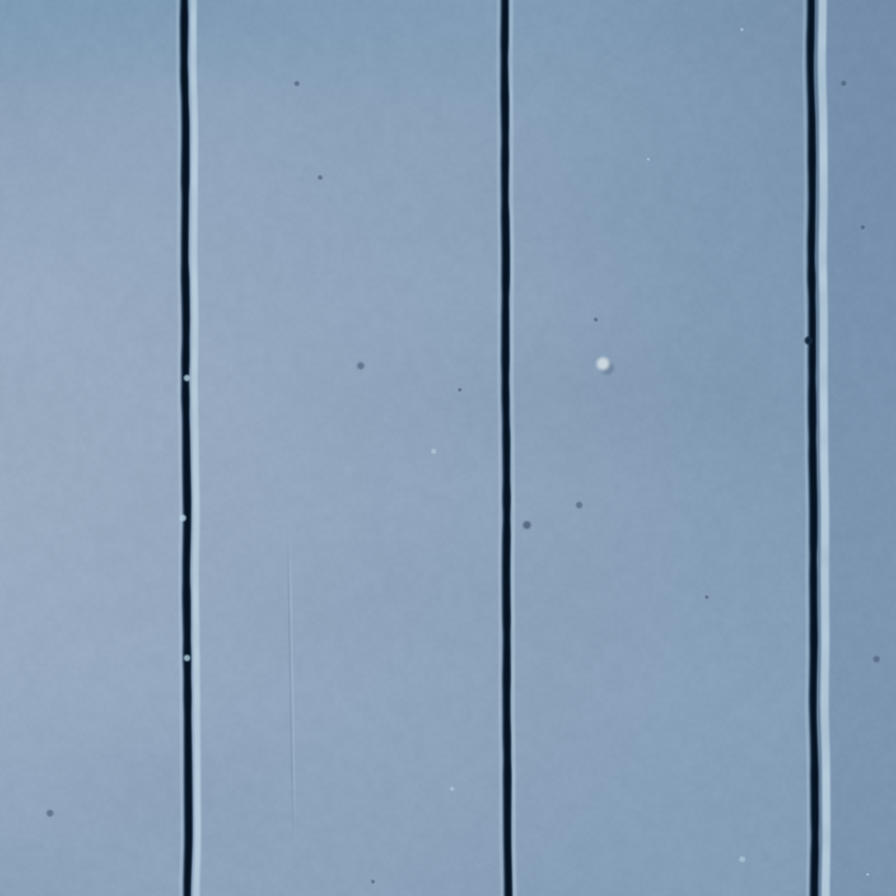
This texture is drawn by a three.js fragment shader. Its source:

```glsl
// Blue-grey painted boards with three dark vertical grooves and pale bevels.
// Soft gradients and value noise shade the paint; a loop cuts the grooves,
// and hashed cells scatter chips and specks.
varying vec2 vUv;

float hash(vec2 p) {
  vec3 q = fract(vec3(p.xyx) * 0.1031);
  q += dot(q, q.yzx + 33.33);
  return fract((q.x + q.y) * q.z);
}

float noise(vec2 p) {
  vec2 i = floor(p);
  vec2 f = fract(p);
  f = f * f * (3.0 - 2.0 * f);
  return mix(mix(hash(i), hash(i + vec2(1.0, 0.0)), f.x),
             mix(hash(i + vec2(0.0, 1.0)), hash(i + vec2(1.0, 1.0)), f.x), f.y);
}

// Soft line of given half width
float band(float d, float halfWidth, float blur) {
  return 1.0 - smoothstep(halfWidth - blur, halfWidth + blur, abs(d));
}

// Soft round spot
float spot(vec2 d, float radius) {
  return 1.0 - smoothstep(radius * 0.4, radius * 1.3, length(d));
}

// Paint sheen: lightest at mid left, darker towards the upper right
vec3 paint(vec2 uv) {
  vec3 midBlue = vec3(0.515, 0.615, 0.715);
  vec3 paleBlue = vec3(0.60, 0.672, 0.758);
  vec3 deepBlue = vec3(0.44, 0.54, 0.66);
  vec2 fromGlow = (uv - vec2(0.0, 0.48)) / vec2(0.62, 0.50);
  vec3 color = mix(midBlue, paleBlue, exp(-dot(fromGlow, fromGlow)));
  float shade = smoothstep(0.45, 1.05, uv.x) * smoothstep(0.1, 1.0, uv.y);
  color = mix(color, deepBlue, 0.6 * shade);
  color = mix(color, deepBlue, 0.45 * smoothstep(0.91, 0.93, uv.x));
  color -= vec3(0.05, 0.025, 0.015) * smoothstep(0.85, 1.0, uv.y) * (1.0 - uv.x);
  color += 0.016 * (noise(uv * vec2(5.0, 9.0)) - 0.5);
  color += 0.012 * (noise(uv * 90.0) - 0.5);
  return color + 0.012 * (noise(uv * 256.0) - 0.5);
}

void main() {
  vec2 uv = vUv;
  vec3 color = paint(uv);
  vec3 paleEdge = vec3(0.73, 0.82, 0.88);
  vec3 darkSpeck = vec3(0.27, 0.34, 0.44);

  // Sparse specks, one possible in each cell
  vec2 cell = floor(uv * 13.0);
  vec2 place = 0.2 + 0.6 * vec2(hash(cell + 3.0), hash(cell + 47.0));
  float chance = hash(cell + 91.0);
  float speck = spot(uv - (cell + place) / 13.0, 0.0018 + 0.003 * hash(cell + 17.0));
  color = mix(color, darkSpeck, speck * step(0.91, chance) * 0.6);
  color = mix(color, paleEdge, speck * step(chance, 0.025) * 0.6);

  // Raised paint chip, dark nib and faint scratch
  color = mix(color, darkSpeck, 0.35 * spot(uv - vec2(0.678, 0.589), 0.008));
  color = mix(color, vec3(0.80, 0.84, 0.87), spot(uv - vec2(0.673, 0.594), 0.008));
  color = mix(color, darkSpeck, 0.75 * spot(uv - vec2(0.588, 0.414), 0.005));
  float scratch = smoothstep(0.05, 0.15, uv.y) * (1.0 - smoothstep(0.32, 0.42, uv.y));
  float scratchX = uv.x - 0.331 + 0.018 * uv.y;
  color += 0.035 * scratch * (band(scratchX, 0.001, 0.001) - band(scratchX + 0.003, 0.001, 0.001));

  // Grooves lean slightly and differ in bevel width and brightness
  for (int i = 0; i < 3; i++) {
    float n = float(i);
    float outer = abs(n - 1.0);
    float last = step(1.5, n);
    float wobble = 0.0018 * (noise(vec2(n * 19.0, uv.y * 14.0)) - 0.5);
    float center = 0.2097 + 0.3642 * n - 0.0073 * n * n - 0.004 * uv.y + wobble;
    float d = uv.x - center;
    float wear = noise(vec2(n * 31.0 + 5.0, uv.y * 45.0));

    // Thin lit lip on the left, wider bevel on the right
    color = mix(color, paleEdge, 0.38 * band(d + 0.0075, 0.0012, 0.002));
    float bevel = band(d - 0.0075 - 0.003 * outer - 0.0025 * last,
                       0.0018 + 0.0017 * outer + 0.001 * last, 0.0022);
    color = mix(color, paleEdge, bevel * (0.4 + 0.32 * outer + 0.18 * wear));
    color = mix(color, vec3(0.27, 0.38, 0.48),
                0.45 * last * band(d - 0.0062, 0.0016, 0.0018));

    // Dark slot with a nearly black core
    float halfWidth = 0.0046 + 0.0007 * (wear - 0.5);
    color = mix(color, vec3(0.18, 0.27, 0.36), band(d, halfWidth, 0.0018));
    color = mix(color, vec3(0.02, 0.07, 0.13), band(d - 0.0004, halfWidth - 0.0014, 0.0018));

    // Small bright chips on the lower part of the first groove
    float row = floor(uv.y * 32.0);
    float side = hash(vec2(row, n + 7.0)) - 0.5;
    vec2 chip = vec2(d - 0.011 * side, (fract(uv.y * 32.0) - 0.5) / 32.0);
    float chipped = step(0.62, hash(vec2(row, n + 23.0))) * step(n, 0.5);
    chipped *= step(0.2, uv.y) * step(uv.y, 0.6);
    color = mix(color, vec3(0.72, 0.84, 0.90), 0.8 * chipped * spot(chip, 0.0042));

    // Dark nick on the left lip of the last groove
    color = mix(color, vec3(0.08, 0.15, 0.23), last * spot(vec2(d + 0.004, uv.y - 0.62), 0.005));
  }

  gl_FragColor = vec4(clamp(color, 0.0, 1.0), 1.0);
}
```
